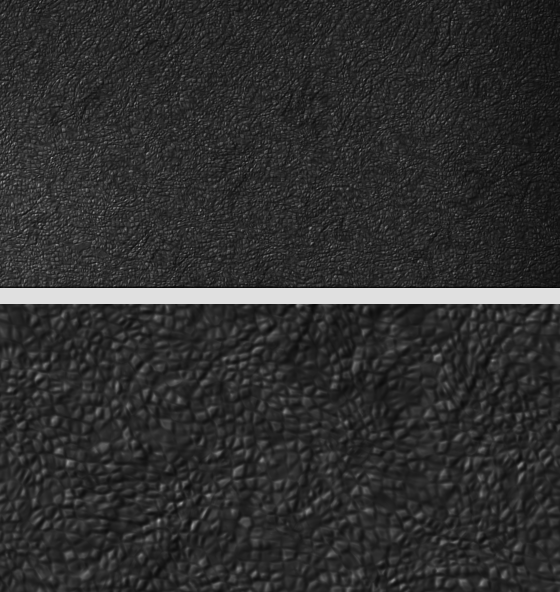
Top: the whole. Bottom: its middle third, enlarged.
This texture is drawn by a WebGL 1 fragment shader. Its source:

```glsl
precision highp float;
// Black grained leather: two sizes of irregular pebbles, short wrinkles and thin
// diagonal creases form a height field, shaded by its slope toward a light at
// the left and multiplied by a soft glow that fades along the right side.

uniform vec2 u_resolution;

#define GRAIN_CELLS 84.0     // small pebbles per canvas height
#define CLUMP_CELLS 48.0     // large pebbles per canvas height
#define RELIEF 0.50          // contrast of lit and shaded slopes
#define GROOVE 0.42          // darkness of low places
#define WRINKLE_DEPTH 0.55
#define CREASE_DEPTH 0.65
#define CREASE_ANGLE 0.90    // radians from horizontal
#define LIGHT_DIR vec2(-0.8, 0.6)
#define LEFT_TONE 0.184
#define RIGHT_TONE 0.158
#define GLOW 0.045
#define RIGHT_FADE 0.36

vec2 hash2(vec2 p) {
  vec3 q = fract(vec3(p.xyx) * vec3(0.1031, 0.1030, 0.0973));
  q += dot(q, q.yzx + 33.33);
  return fract((q.xx + q.yz) * q.zy);
}

float gradientDot(vec2 cell, vec2 corner, vec2 f) {
  float angle = 6.2832 * hash2(cell + corner + 57.0).x;
  return dot(vec2(cos(angle), sin(angle)), f - corner);
}

float gradientNoise(vec2 p) {
  vec2 i = floor(p);
  vec2 f = p - i;
  vec2 u = f * f * f * (f * (f * 6.0 - 15.0) + 10.0);
  float low = mix(gradientDot(i, vec2(0.0), f), gradientDot(i, vec2(1.0, 0.0), f), u.x);
  float high = mix(gradientDot(i, vec2(0.0, 1.0), f), gradientDot(i, vec2(1.0), f), u.x);
  return mix(low, high, u.y);
}

// Rounded pebble height: zero in the gaps, with a random top per cell
float pebbles(vec2 p) {
  vec2 cell = floor(p);
  float nearest = 8.0;
  float second = 8.0;
  float top = 1.0;
  for (int y = -1; y <= 1; y++) {
    for (int x = -1; x <= 1; x++) {
      vec2 id = cell + vec2(float(x), float(y));
      vec2 rnd = hash2(id + 11.0);
      float d = length(id + rnd - p);
      if (d < nearest) {
        second = nearest;
        nearest = d;
        top = mix(0.45, 1.4, fract(rnd.x * 7.0 + rnd.y * 5.0));
      } else {
        second = min(second, d);
      }
    }
  }
  return top * smoothstep(0.0, 0.7, second - nearest);
}

vec2 alongCrease(vec2 p) {
  float c = cos(CREASE_ANGLE);
  float s = sin(CREASE_ANGLE);
  return vec2(c * p.x + s * p.y, c * p.y - s * p.x);
}

// Thin broken folds along one diagonal, present only in patches
float creases(vec2 p, vec2 warp) {
  vec2 axis = alongCrease(p + 0.03 * warp);
  float ridge = abs(gradientNoise(axis * vec2(4.5, 17.0) + 20.0));
  float patches = smoothstep(0.0, 0.3, gradientNoise(p * 4.0 + 8.0));
  return patches * (1.0 - smoothstep(0.0, 0.10, ridge));
}

// Short cracks that join neighbouring pebbles: diagonal above, level below
float wrinkles(vec2 p, vec2 warp) {
  vec2 bent = p + 0.03 * warp;
  float diagonal = gradientNoise(alongCrease(bent) * vec2(14.0, 36.0) + 5.0);
  float level = gradientNoise(bent * vec2(16.0, 38.0) + 90.0);
  float blend = smoothstep(0.35, 0.75, p.y + 0.5 * warp.x);
  return 1.0 - smoothstep(0.0, 0.22, abs(mix(level, diagonal, blend)));
}

float leatherHeight(vec2 p) {
  vec2 warp = vec2(gradientNoise(p * 9.0 + 3.0), gradientNoise(p * 9.0 + 47.0));
  vec2 bent = p + 0.02 * warp;
  float grain = 0.75 * (pebbles(bent * GRAIN_CELLS) - 0.42);
  float clumps = 0.55 * (pebbles(bent * CLUMP_CELLS * vec2(0.8, 1.2) + 300.0) - 0.42);
  float fine = 0.35 * gradientNoise(p * GRAIN_CELLS * 0.9 + 13.0);
  float folds = WRINKLE_DEPTH * (wrinkles(p, warp) - 0.4);
  return grain + clumps + fine - folds - CREASE_DEPTH * creases(p, warp);
}

// Broad light: left to right ramp, lower left glow, dark right side
float illumination(vec2 uv) {
  float tone = mix(LEFT_TONE, RIGHT_TONE, uv.x);
  vec2 fromGlow = (uv - vec2(0.0, 0.25)) / vec2(0.22, 0.36);
  tone += GLOW * exp(-dot(fromGlow, fromGlow));
  tone *= 1.0 - RIGHT_FADE * smoothstep(0.75, 1.03, uv.x);
  return tone * (1.0 - 0.08 * smoothstep(0.5, 1.0, uv.y));
}

void main() {
  vec2 uv = gl_FragCoord.xy / u_resolution;

  // Slope toward the light plus low places, averaged over 2 x 2 samples
  float surface = 0.0;
  for (int k = 0; k < 4; k++) {
    vec2 offset = vec2(mod(float(k), 2.0), floor(float(k) * 0.5)) * 0.5 - 0.25;
    vec2 p = (gl_FragCoord.xy + offset) / u_resolution.y;
    float height = leatherHeight(p);
    float slope = height - leatherHeight(p + LIGHT_DIR * 0.35 / GRAIN_CELLS);
    surface += 0.25 * exp(RELIEF * slope + GROOVE * height);
  }

  // Dark lower hem
  float hem = mix(0.3, 1.0, smoothstep(0.002, 0.008, uv.y));
  gl_FragColor = vec4(vec3(illumination(uv) * surface * hem), 1.0);
}
```
